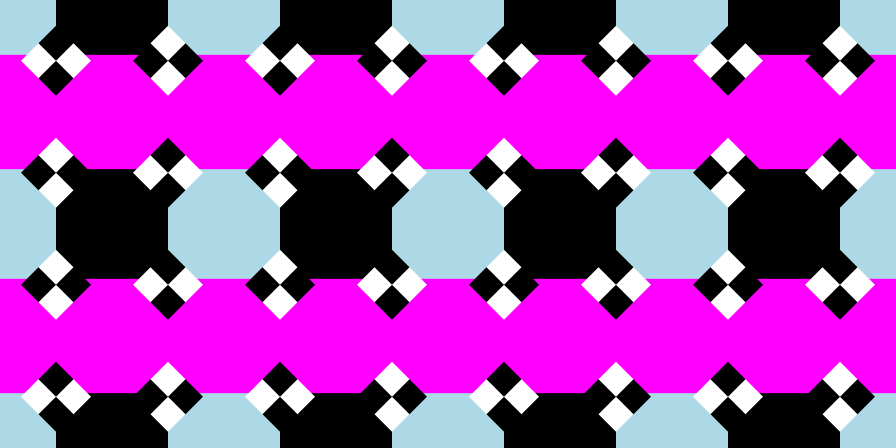
Give the GLSL for this pattern, as a WebGL 2 fragment shader.

```glsl
#version 300 es
precision highp float;

uniform vec2 u_resolution;
out vec4 fragColor;

#define ROWS 4.0
#define BAND_HALF_HEIGHT 0.5104
#define DIAMOND_RADIUS 0.3125
#define DIAMOND_ORIGIN vec2(0.5, 0.4583)
#define MAGENTA vec3(1.0, 0.0, 1.0)
#define LIGHT_BLUE vec3(0.678, 0.847, 0.902)
#define BLACK vec3(0.0)
#define WHITE vec3(1.0)

// Coverage of the region where the signed distance is negative
float coverage(float dist, float pixel) {
    return clamp(0.5 - dist / pixel, 0.0, 1.0);
}

// Distance to stripes of period 2 centred on odd coordinates
float stripe(float t, float halfWidth) {
    return abs(mod(t, 2.0) - 1.0) - halfWidth;
}

void main() {
    float pixel = ROWS / u_resolution.y;
    vec2 p = gl_FragCoord.xy * pixel;

    // Alternating columns crossed by horizontal bands
    vec3 color = mix(LIGHT_BLUE, BLACK, coverage(stripe(p.x, 0.5), pixel));
    color = mix(color, MAGENTA, coverage(stripe(p.y, BAND_HALF_HEIGHT), pixel));

    // Diamond lattice, in diagonal axes
    vec2 lattice = p - DIAMOND_ORIGIN + 0.5;
    vec2 cell = floor(lattice);
    vec2 local = fract(lattice) - 0.5;
    vec2 diagonal = vec2(local.x + local.y, local.x - local.y) * inversesqrt(2.0);

    // Quartered checks, swapped by column and by pairs of rows
    float swapped = mod(cell.x + floor((cell.y + 1.0) * 0.5), 2.0);
    vec2 side = clamp(2.0 * diagonal / pixel, -1.0, 1.0);
    float check = 0.5 + 0.5 * side.x * side.y * (1.0 - 2.0 * swapped);
    vec3 diamondColor = mix(BLACK, WHITE, check);

    float diamond = max(abs(diagonal.x), abs(diagonal.y)) - DIAMOND_RADIUS * inversesqrt(2.0);
    color = mix(color, diamondColor, coverage(diamond, pixel));

    fragColor = vec4(color, 1.0);
}
```
